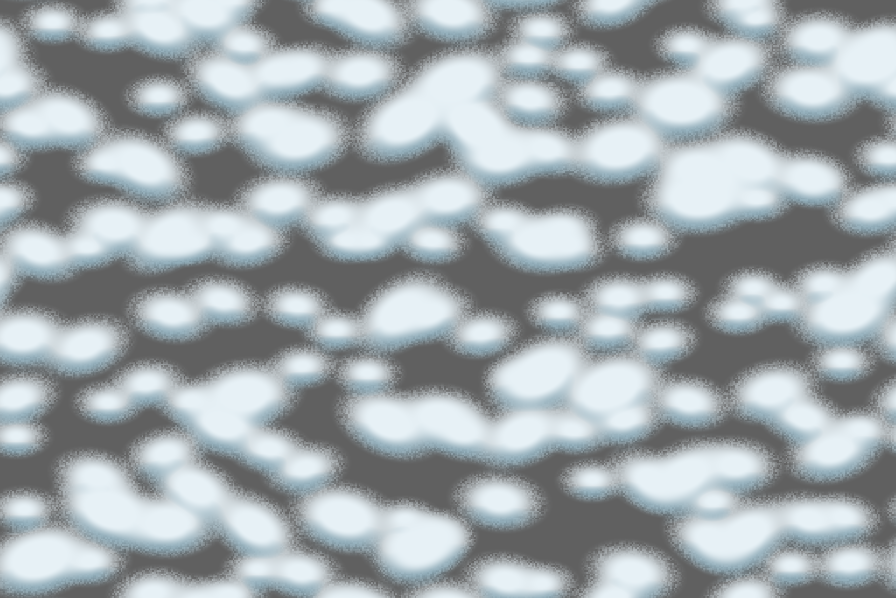
Write a WebGL 1 fragment shader that draws this pattern.

```glsl
precision highp float;
// Soft pale puffs with blue-shaded undersides and grainy halos on flat grey; tiles.
uniform vec2 u_resolution;

const vec2 PUFF_GRID = vec2(15.0, 10.0);     // puffs across and up the canvas
const vec2 GRAIN_GRID = vec2(512.0, 342.0);  // grains across and up the canvas
const vec3 GROUND = vec3(0.375, 0.375, 0.375);
const vec3 PUFF = vec3(0.905, 0.945, 0.965);
const vec3 SHADE = vec3(0.48, 0.66, 0.74);

float hash(vec2 cell, float seed) {
  vec3 q = fract(vec3(cell, seed) * vec3(0.1031, 0.1030, 0.0973));
  q += dot(q, q.yzx + 33.33);
  return fract((q.x + q.y) * q.z);
}

vec2 rotate(vec2 v, float angle) {
  float c = cos(angle), s = sin(angle);
  return vec2(c * v.x + s * v.y, c * v.y - s * v.x);
}

// Opacity of one elliptical puff; larger ones get a flatter core and more tilt
float puff(vec2 offset, float size, float tilt) {
  vec2 radii = mix(vec2(0.68, 0.42), vec2(1.18, 0.72), size);
  float r = length(rotate(offset, tilt * size) / radii);
  return 1.0 - smoothstep(mix(0.08, 0.38, size), 1.0, r);
}

// Combined opacity of the wrapped, jittered puffs around p (in grid cells)
float cover(vec2 p, vec2 grid) {
  vec2 home = floor(p);
  float clear = 1.0;
  for (int j = -1; j <= 1; j++) {
    for (int i = -2; i <= 2; i++) {
      vec2 cell = home + vec2(float(i), float(j));
      vec2 id = mod(cell, grid);
      vec2 center = cell + vec2(hash(id, 1.0), hash(id, 2.0));
      float size = pow(hash(id, 3.0), 1.5);
      float tilt = (hash(id, 4.0) - 0.5) * 1.7;
      clear *= 1.0 - puff(p - center, size, tilt);
    }
  }
  return 1.0 - clear;
}

// Fine speckle, strongest in the thin outer halo
float grain(vec2 uv, vec2 grid, float density) {
  float speck = hash(mod(floor(uv * grid), grid), 7.0) - 0.5;
  float halo = smoothstep(0.0, 0.2, density) * (1.0 - smoothstep(0.3, 0.85, density));
  return speck * halo;
}

void main() {
  vec2 uv = gl_FragCoord.xy / u_resolution;
  vec2 p = uv * PUFF_GRID;

  float density = cover(p, PUFF_GRID);
  float above = cover(p + vec2(0.0, 0.18), PUFF_GRID);
  float underside = clamp((above - density) * density * 2.2, 0.0, 1.0);

  float tone = clamp(density + 0.32 * grain(uv, GRAIN_GRID, density), 0.0, 1.0);
  vec3 color = mix(GROUND, PUFF, tone);
  color = mix(color, SHADE, underside);
  gl_FragColor = vec4(color, 1.0);
}
```
